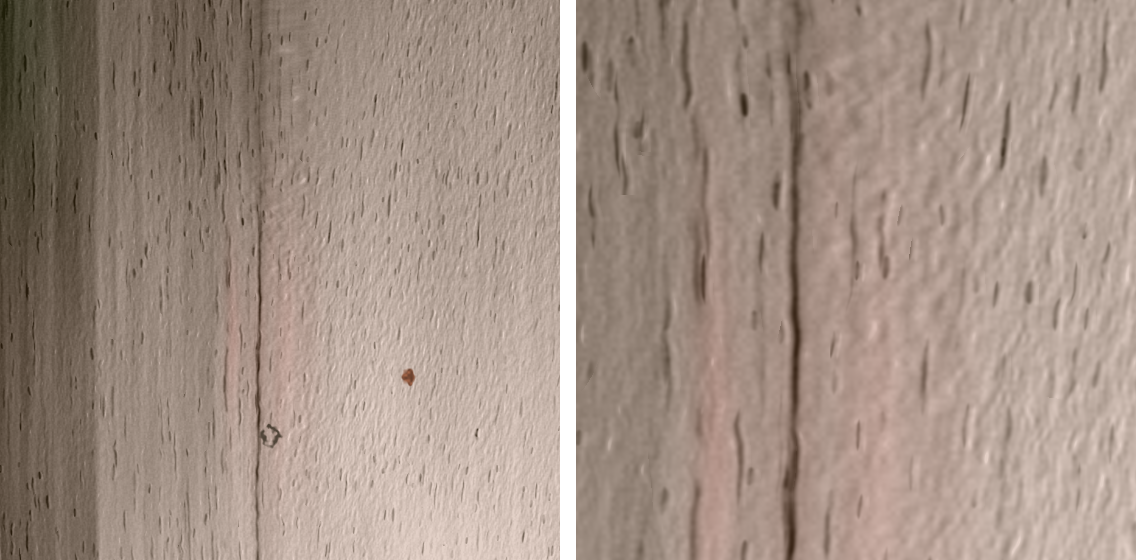
Left: the whole. Right: its middle third, enlarged.
Write a three.js fragment shader that draws this texture.

```glsl
// Weathered pale wood board with upright pores, a dark split, a small knot and a shaded left strip.
varying vec2 vUv;

#define DARK_WOOD vec3(0.34, 0.285, 0.23)
#define LIGHT_WOOD vec3(0.80, 0.73, 0.69)
#define RED_TINT vec3(0.012, -0.024, -0.022)
#define GREEN_TINT vec3(-0.04, 0.005, -0.015)
#define SPOT_COLOR vec3(0.50, 0.31, 0.22)
#define KNOT_COLOR vec3(0.27, 0.23, 0.18)
#define STREAK_CONTRAST 0.24
#define RELIEF 0.25
#define PORE_DEPTH 0.52
#define SPLIT_X 0.461

float hash(vec2 p) {
  return fract(sin(dot(p, vec2(127.1, 311.7))) * 43758.5);
}

float noise(vec2 p) {
  vec2 i = floor(p), f = fract(p);
  f = f * f * (3.0 - 2.0 * f);
  return mix(mix(hash(i), hash(i + vec2(1.0, 0.0)), f.x),
             mix(hash(i + vec2(0.0, 1.0)), hash(i + 1.0), f.x), f.y);
}

float bell(float x, float width) {
  return exp(-x * x / (width * width));
}

// Fine raised fibres
float fibreHeight(vec2 p) {
  return noise(p * vec2(190.0, 62.0)) + 0.6 * noise(p * vec2(340.0, 140.0) + 7.0);
}

// Pointed slit around the origin with soft sides
float slit(vec2 q, float halfLength, float width) {
  float taper = max(1.0 - pow(abs(q.y) / halfLength, 2.0), 0.0);
  float x = q.x / (width * (0.35 + 0.65 * taper));
  return exp(-x * x) * smoothstep(0.0, 0.7, taper);
}

// One pore per cell, in columns shifted at random; the right edge catches light
float pores(vec2 p, vec2 cells, float chance, float slant, float seed) {
  vec2 g = p * cells;
  float column = floor(g.x);
  g.y += 20.0 * hash(vec2(column, seed));
  vec2 id = vec2(column, floor(g.y)) + seed * 17.0;
  vec2 jitter = vec2(hash(id + 3.1), hash(id + 8.7)) - 0.5;
  vec2 q = (fract(g) - 0.5 - jitter * vec2(0.45, 0.3)) / cells;
  q.x -= slant * q.y;
  float halfLength = mix(0.12, 0.35, hash(id + 5.3)) / cells.y;
  float width = mix(0.0013, 0.0028, hash(id + 1.9));
  float depth = step(hash(id), chance) * mix(0.3, 1.0, hash(id + 6.4));
  return depth * (slit(q, halfLength, width) - 0.3 * slit(q - vec2(0.004, -0.001), halfLength, width));
}

// Broad light and shade over the board
float shading(vec2 p) {
  float strip = smoothstep(0.165, 0.185, p.x + 0.008 * (noise(p * vec2(20.0, 4.0)) - 0.5));
  float tone = 0.07 + 0.13 * smoothstep(0.0, 0.18, p.x) + mix(0.31, 0.17, p.y) * strip;
  tone += 0.42 * smoothstep(0.2, 0.72, p.x) + 0.40 * (0.5 - p.y);
  tone -= 0.14 * bell(p.x - 0.43, 0.08) * smoothstep(0.3, 1.0, p.y);
  return tone + 0.14 * (noise(p * vec2(9.0, 3.5)) - 0.5);
}

void main() {
  vec2 p = vUv;
  float rightSide = smoothstep(0.40, 0.6, p.x);
  vec2 w = p;
  w.x += 0.006 * (noise(p * vec2(12.0, 7.0)) - 0.5) + 0.003 * (noise(p * vec2(40.0, 75.0)) - 0.5);

  // Long streaks, then embossed fibres
  float tone = shading(p);
  float streaks = 0.5 * noise(w * vec2(65.0, 1.8)) + 0.5 * noise(w * vec2(190.0, 6.0)) - 0.5;
  tone += streaks * STREAK_CONTRAST * mix(1.4, 0.6, rightSide);
  vec2 leaning = w - vec2(0.13 * rightSide * w.y, 0.0);
  float slope = fibreHeight(leaning) - fibreHeight(leaning + vec2(0.0028, -0.002));
  float rough = mix(0.55, 1.0, rightSide) * mix(0.5, 1.3, noise(p * vec2(8.0, 5.0) + 4.0));
  tone += RELIEF * rough * slope + 0.14 * smoothstep(0.5, 0.95, slope);
  tone += 0.09 * (noise(p * 360.0) - 0.5);

  // Short pores on the right, long ones on the left, gathered in patches
  float slant = mix(-0.02, 0.11, rightSide);
  float patches = mix(0.4, 1.6, noise(p * vec2(11.0, 6.0) + 2.0));
  float pore = 0.0;
  for (int i = 0; i < 3; i++) {
    float k = float(i);
    pore += pores(w + 0.137 * k, vec2(38.0 + 11.0 * k, 11.0 + 6.0 * k),
                  patches * mix(0.12, 0.32, rightSide), slant, k + 1.0);
    float lines = patches * (0.17 + 0.30 * bell(p.x - 0.38, 0.08));
    pore += 0.85 * (1.0 - rightSide) * pores(w + 0.071 * k, vec2(43.0 + 14.0 * k, 4.0 + 2.5 * k),
                  lines, slant, k + 11.0);
  }
  float ragged = smoothstep(0.1, 0.65, noise(p * vec2(150.0, 105.0) + 6.0));
  tone -= PORE_DEPTH * pore * mix(0.4, 1.15, ragged);

  // Split with a soft shadow and a fainter companion
  float bend = 0.008 * smoothstep(0.5, 1.0, p.y) + 0.006 * (noise(vec2(p.y * 9.0, 2.0)) - 0.5);
  float across = w.x - SPLIT_X - bend;
  float open = mix(1.0, 0.25, smoothstep(0.45, 0.7, p.y)) * mix(0.25, 1.0, noise(vec2(p.y * 32.0, 5.0)));
  tone -= 0.9 * open * bell(across, 0.0026);
  tone -= 0.15 * bell(across, 0.012) - 0.14 * open * bell(across + 0.006, 0.002);
  float companion = bell(w.x - 0.403 - bend, 0.0025) * smoothstep(0.35, 0.7, noise(vec2(p.y * 36.0, 9.0)));
  tone -= 0.4 * companion * (1.0 - smoothstep(0.45, 0.75, p.y));
  vec3 color = mix(DARK_WOOD, LIGHT_WOOD, clamp(tone, -0.4, 1.2));

  // Rosy heartwood and greenish corner
  float rosy = bell(p.x - 0.50, 0.06) * bell(p.y - 0.38, 0.28) + bell(w.x - 0.413, 0.014) * bell(p.y - 0.4, 0.2);
  color += RED_TINT * rosy * (0.5 + noise(w * vec2(60.0, 5.0)));
  color += GREEN_TINT * bell(p.x, 0.14) * smoothstep(0.4, 1.0, p.y);

  // Broken knot ring and a brown spot
  vec2 k = p - vec2(0.483, 0.222);
  float ring = abs(length(k) - 0.014 + 0.009 * (noise(p * 150.0) - 0.5));
  float knot = (1.0 - smoothstep(0.001, 0.007, ring)) * smoothstep(0.1, 0.5, noise(p * 120.0 + 3.0));
  color = mix(color, KNOT_COLOR, 0.9 * knot);
  vec2 s = (p - vec2(0.73, 0.327)) / vec2(0.011, 0.015);
  float spot = length(s) + 0.5 * (noise(p * 150.0) - 0.5);
  color = mix(color, SPOT_COLOR * (0.8 + 0.5 * noise(p * 200.0)), 1.0 - smoothstep(0.75, 1.15, spot));
  gl_FragColor = vec4(clamp(color, 0.0, 1.0), 1.0);
}
```
